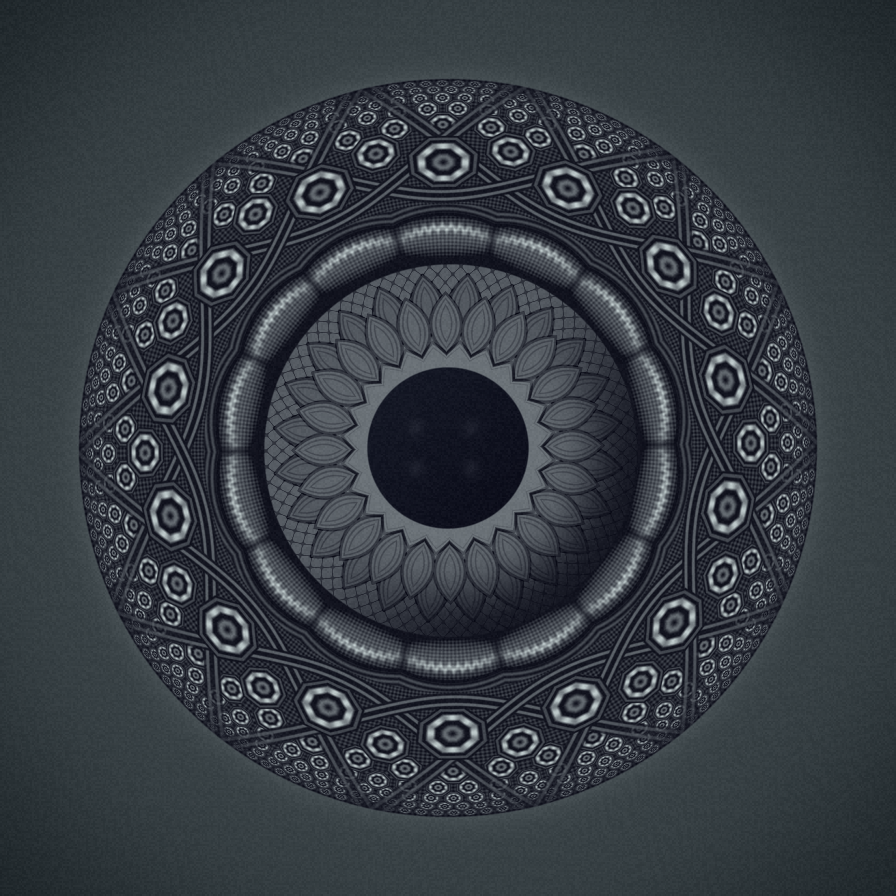
Reproduce this background procedurally as a WebGL 2 fragment shader.

```glsl
#version 300 es
precision highp float;
// An ornate engraved disc: dark core, petalled iris, beaded collar and octagon lace.
uniform vec2 u_resolution;
out vec4 outColor;

const float TAU = 6.2831853;

// Eyelet rows: count, radius, half width, half height
const vec4 ROWS[7] = vec4[7](
  vec4(14, 0.319, 0.038, 0.028), vec4(14, 0.338, 0.027, 0.020), vec4(42, 0.361, 0.019, 0.0135),
  vec4(70, 0.379, 0.0135, 0.0095), vec4(98, 0.391, 0.0105, 0.007), vec4(126, 0.400, 0.009, 0.005),
  vec4(140, 0.407, 0.008, 0.004));

float hash(vec2 p) {
  return fract(sin(dot(p, vec2(127.1, 311.7))) * 43758.5);
}

// Signed angle to the middle of the nearest of n sectors
float sectorAngle(float angle, float n, float stagger) {
  return (fract(angle * n / TAU + 0.5 + stagger) - 0.5) * TAU / n;
}

float octagon(vec2 q) {
  q = abs(q);
  return max(max(q.x, q.y), (q.x + q.y) * 0.72);
}

float line(float d, float halfWidth, float soft) {
  return 1.0 - smoothstep(halfWidth - soft, halfWidth + soft, abs(d));
}

vec3 steel(float v) {
  vec3 shade = mix(vec3(0.035, 0.04, 0.085), vec3(0.80, 0.85, 0.85), clamp(v, 0.0, 1.0));
  return shade;
}

// Bundles of dark arcs with pale rails that cross between the large eyelets
float arcs(float v, float r, float angle, float px) {
  float base = sectorAngle(angle, 14.0, 0.0);
  for (int j = -3; j <= 3; j++) {
    float da = base + float(j) * TAU / 14.0;
    float d = (r - 0.282 - 0.3 * da * da) / sqrt(1.0 + 3.5 * da * da);
    float strength = 1.0 - 0.5 * smoothstep(0.33, 0.41, r);
    v = mix(v, 0.05, line(d, 0.0085, px) * strength);
    v = mix(v, 0.42, line(abs(d) - 0.0042, 0.0016, px) * strength);
  }
  return v;
}

// Octagonal eyelets shrinking towards the rim
float lace(float r, float angle, float px) {
  float v = 0.15 + 0.13 * sin(angle * 210.0 + r * 800.0) * sin(angle * 210.0 - r * 800.0);
  for (int i = 6; i >= 0; i--) {
    vec4 row = ROWS[i];
    if (i == 1) v = arcs(v, r, angle, px);
    float da = sectorAngle(angle, row.x, 0.5 * float(i % 2));
    vec2 q = vec2(da * row.y, r - row.y) / row.zw;
    float o = octagon(q);
    float soft = px / row.w * 0.8;
    float corner = 0.5 + 0.5 * cos(8.0 * atan(q.y, q.x));
    float eyelet = 0.04 + (0.52 + 0.36 * corner) * line(o - 0.64, 0.11, soft + 0.03);
    eyelet += 0.42 * (1.0 - smoothstep(0.22, 0.40, o)) * smoothstep(0.0, 0.22, o);
    eyelet += 0.26 * line(o - 0.93, 0.05, soft);
    v = mix(v, eyelet, 1.0 - smoothstep(1.05 - soft, 1.05 + soft, o));
  }
  return v * (1.0 - 0.4 * smoothstep(0.39, 0.412, r));
}

// Fourteen swollen beads with a bright jagged crest
float collar(float r, float angle, float px) {
  float s = sectorAngle(angle, 14.0, 0.0) * 28.0 / TAU;
  float outer = 0.261 - 0.007 * s * s;
  float inner = 0.214 + 0.008 * s * s;
  float band = 0.18 + 0.13 * cos((r - outer) * 1000.0);
  float height = clamp((r - inner) / (outer - inner), 0.0, 1.0);
  float bead = 0.08 + 0.27 * sin(height * 0.5 * TAU);
  float crest = r - 0.246 + 0.008 * s * s + 0.002 * sin(angle * 154.0);
  bead += 0.5 * exp(-crest * crest / 0.000018) * (1.0 - 0.75 * s * s);
  bead += 0.11 * sin(angle * 168.0 + r * 800.0) * sin(angle * 168.0 - r * 800.0);
  bead *= 1.0 - 0.55 * smoothstep(0.85, 1.0, abs(s));
  float v = mix(bead, band, smoothstep(outer - px, outer + px, r));
  v = mix(v, 0.03, line(r - outer, 0.002, px));
  return mix(0.04, v, smoothstep(inner - 0.003, inner + 0.003, r));
}

// Two staggered layers of nested pointed petals over a veined edge
float iris(vec2 p, float r, float angle, float px) {
  float v = 0.50 - 0.11 * smoothstep(0.10, 0.20, r);
  float veins = abs(sin(angle * 36.0 + r * 170.0) * sin(angle * 36.0 - r * 170.0));
  v -= 0.20 * (1.0 - smoothstep(0.03, 0.20, veins)) * smoothstep(0.15, 0.18, r);
  for (int i = 0; i < 2; i++) {
    float back = 1.0 - float(i);
    float x = abs(sectorAngle(angle, 24.0, 0.5 * back)) * r;
    float y = (r - 0.139 - 0.022 * back) / 0.034;
    float leaf = x / 0.0175 + y * y;
    float inside = 1.0 - smoothstep(0.98, 1.08, leaf);
    v = mix(v, 0.43 - 0.05 * back, inside);
    v -= 0.20 * line(leaf - 1.0, 0.13, 0.05);
    v -= 0.13 * line(leaf - 0.66, 0.06, 0.05) + 0.12 * line(leaf - 0.36, 0.05, 0.05);
  }
  float s = abs(sectorAngle(angle, 24.0, 0.0)) * 48.0 / TAU;
  float zigzag = r - 0.106 - 0.013 * s;
  v -= 0.17 * line(zigzag, 0.0022, px) + 0.09 * line(zigzag + 0.006, 0.0008, px);
  float shade = smoothstep(-0.3, 0.9, dot(p / r, vec2(0.75, -0.66)));
  return v * (1.0 - 0.82 * shade * smoothstep(0.12, 0.21, r));
}

void main() {
  float side = min(u_resolution.x, u_resolution.y);
  vec2 p = (gl_FragCoord.xy - 0.5 * u_resolution) / side;
  float px = 1.0 / side;
  float r = max(length(p), 0.001);
  float angle = atan(p.x, p.y) + 0.016;

  // Backdrop with a vignette and a faint halo
  vec3 color = mix(vec3(0.215, 0.25, 0.265), vec3(0.12, 0.15, 0.165), smoothstep(0.46, 0.74, r));
  color += 0.06 * exp(-max(r - 0.412, 0.0) * 60.0);

  // Rings from the outside in
  float ring = mix(collar(r, angle, px), lace(r, angle, px), smoothstep(0.271, 0.274, r));
  color = mix(steel(ring), color, smoothstep(0.412 - px, 0.412 + px, r));
  float irisEdge = length(p - vec2(0.003, -0.003)) - 0.208;
  color = mix(steel(iris(p, r, angle, px)), color, smoothstep(-px, px, irisEdge));

  // Core with four dim glints
  vec2 glint = abs(p + vec2(0.005, 0.0)) - vec2(0.031, 0.023);
  vec3 core = vec3(0.065, 0.075, 0.125) + 0.15 * (p.y - p.x) * vec3(0.8, 1.0, 1.0);
  core += 0.05 * exp(-dot(glint, glint) / 0.00008);
  color = mix(core, color, smoothstep(0.090 - px, 0.090 + px, r));

  // Fine grain
  color += 0.035 * (hash(floor(p * 480.0)) - 0.5);
  outColor = vec4(color, 1.0);
}
```
